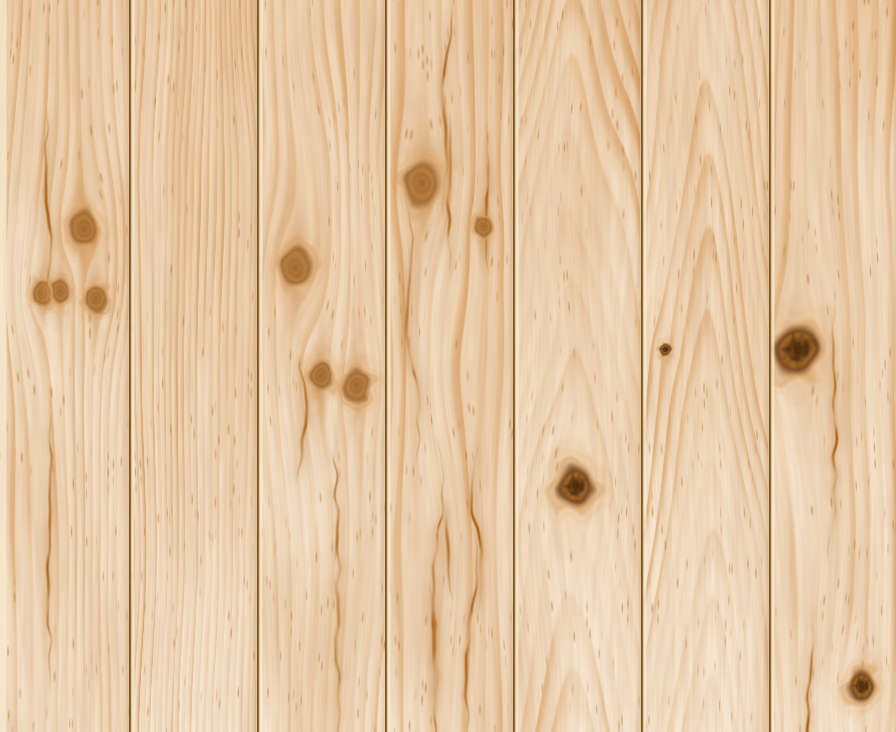
Reproduce this texture procedurally as a Shadertoy shader.

```glsl
// Seven upright pine boards with seams, growth rings, resin marks and knots.
// Each board is a ring field bent around its knots, either straight or arched,
// then coloured from pale to amber and overlaid with fibres, streaks and seams.

#define PLANKS 7.0
#define SEAM_WIDTH 0.020
#define BEVEL_WIDTH 0.030
#define RING_CONTRAST 0.60
#define STAIN_CONTRAST 0.80
#define FIBRE_CONTRAST 0.05
#define FLECK_DENSITY 0.06
#define ARCH_RISE 1.7

const vec3 PALE  = vec3(0.950, 0.878, 0.785);
const vec3 WARM  = vec3(0.900, 0.760, 0.605);
const vec3 AMBER = vec3(0.850, 0.640, 0.410);
const vec3 RESIN = vec3(0.720, 0.465, 0.200);
const vec3 BARK  = vec3(0.320, 0.180, 0.060);
const vec3 CREAM = vec3(0.970, 0.925, 0.820);
const vec3 GAP   = vec3(0.500, 0.340, 0.130);

// Per board: main knot x, height, radius, number of knots
const vec4 KNOTS[7] = vec4[7](
    vec4(0.66, 3.93, 0.12, 4.0), vec4(0.50, 3.00, 0.10, 0.0),
    vec4(0.31, 3.63, 0.13, 3.0), vec4(0.30, 4.29, 0.15, 2.0),
    vec4(0.50, 1.92, 0.14, 1.0), vec4(0.20, 2.99, 0.045, 1.0),
    vec4(0.23, 2.99, 0.18, 2.0));

// Per board: ring count, arched figure, number of streaks, knot spread
const vec4 GRAIN[7] = vec4[7](
    vec4(14.0, 0.0, 2.0, 0.5), vec4(19.0, 0.0, 0.0, 0.0),
    vec4(10.0, 0.0, 2.0, 0.8), vec4(9.0, 0.0, 9.0, 0.4),
    vec4(7.0, 1.0, 0.0, 0.0), vec4(9.0, 1.0, 0.0, 0.0),
    vec4(8.0, 0.0, 2.0, 2.8));

float hash(vec2 p) {
    uvec2 q = uvec2(ivec2(floor(p))) * uvec2(1597u, 3812u) + 7919u;
    uint n = (q.x ^ (q.y * 2741u)) * 1103515u;
    n = (n ^ (n >> 15)) * 73244475u;
    n ^= n >> 16;
    return float(n & 65535u) / 65535.0;
}

float noise(vec2 p) {
    vec2 i = floor(p), f = fract(p);
    f = f * f * (3.0 - 2.0 * f);
    return mix(mix(hash(i), hash(i + vec2(1, 0)), f.x),
               mix(hash(i + vec2(0, 1)), hash(i + vec2(1, 1)), f.x), f.y);
}

// Knot k of a board as centre and radius; later knots sit below the main one
vec3 knotAt(float id, float k) {
    vec4 knot = KNOTS[int(id)];
    if (k < 0.5) return knot.xyz;
    float h = hash(vec2(id, k) + 40.0);
    float x = 0.15 + 0.7 * fract(knot.x + 0.6 * k);
    return vec3(x, knot.y - GRAIN[int(id)].w * (0.85 + 0.3 * h), knot.z * (0.5 + 0.35 * h));
}

// Sideways push that makes the grain flow around all knots of a board
float knotWarp(vec2 p, float id) {
    float shift = 0.0;
    for (float k = 0.0; k < KNOTS[int(id)].w; k++) {
        vec3 knot = knotAt(id, k);
        vec2 d = p - knot.xy;
        float reach = knot.z * knot.z * 2.0;
        shift -= d.x * reach / (d.x * d.x + d.y * d.y * 0.2 + reach);
    }
    return shift;
}

vec3 paintKnot(vec3 col, vec2 p, vec3 knot, float dark) {
    vec2 d = (p - knot.xy) / knot.z;
    float wobble = noise(d * 1.3 + knot.xy * 9.0 + 50.0);
    float s = length(d * vec2(1.0, 0.82)) * (0.8 + 0.4 * wobble);
    // Resin tail and stained ring around the knot
    float tail = exp(-pow(d.x * 2.2 + wobble - 0.5, 2.0) - abs(d.y) * 0.45);
    col = mix(col, RESIN, tail * (1.0 - dark) * 0.8);
    float halo = exp(-pow(max(s - 0.8, 0.0) * 1.5, 2.0));
    col = mix(col, AMBER, halo * (0.65 + 0.25 * sin(s * 11.0 + wobble * 4.0)));
    // Wood of the knot: dark heart, faint rings, darker rim
    float rough = noise(d * 5.0 + 80.0);
    float heart = dark * (1.0 - smoothstep(0.1, 0.8, s + 0.4 * rough - 0.2));
    float rim = smoothstep(0.6, 0.85, s) * (0.2 + 0.25 * dark);
    float depth = 0.8 * heart + rim + 0.15 * dark + 0.15 * rough + 0.06 * sin(s * 20.0);
    vec3 wood = mix(RESIN, BARK, clamp(depth, 0.0, 1.0));
    return mix(col, wood, (1.0 - smoothstep(0.7, 1.1, s)) * mix(0.7, 1.0, dark));
}

void mainImage(out vec4 fragColor, in vec2 fragCoord) {
    float px = PLANKS / iResolution.x;
    vec2 uv = fragCoord * px;
    float id = clamp(floor(uv.x - 0.004), 0.0, PLANKS - 1.0);
    vec2 p = vec2(uv.x - id, uv.y);
    vec2 seed = vec2(id * 37.0 + 11.0, 23.0);
    vec4 grain = GRAIN[int(id)];

    // Growth rings, straight or as stacked arches
    float across = p.x + knotWarp(p, id) + 0.16 * (noise(p * vec2(2.0, 0.7) + seed) - 0.5);
    float arch = sqrt(pow(across - 0.5, 2.0) + 0.008) * grain.x * 1.3 + p.y * ARCH_RISE;
    float phase = mix(across * grain.x, arch, grain.y) + 0.3 * noise(p * vec2(4.0, 1.0) + seed);
    float f = fract(phase);
    float ring = smoothstep(0.1, 0.85, f) * (1.0 - smoothstep(0.85, 1.0, f));
    ring *= 0.35 + 0.65 * hash(vec2(floor(phase) + 60.0, id + 5.0));
    ring *= 0.5 + 0.7 * noise(p * vec2(3.0, 0.8) + seed + 30.0);
    ring *= 1.0 - smoothstep(0.4, 0.9, fwidth(phase));

    // Base tone: warmer towards the top, with broad stains and fine fibres
    float stain = 0.6 * noise(vec2(across * 5.0, p.y * 0.5) + seed + 70.0)
                + 0.4 * noise(p * vec2(2.0, 1.1) + seed + 15.0);
    float tone = STAIN_CONTRAST * stain + RING_CONTRAST * ring + 0.075 * p.y - 0.22;
    vec3 col = mix(PALE, WARM, clamp(tone, 0.0, 1.0));
    col = mix(col, AMBER, clamp(0.65 * ring * ring + 0.6 * (tone - 0.85), 0.0, 0.8));
    float fibre = noise(vec2(across * 75.0, p.y * 4.0) + seed)
                + noise(vec2(across * 30.0, p.y * 1.5) + seed) - 1.0;
    col *= 1.0 + FIBRE_CONTRAST * fibre * vec3(0.6, 1.0, 1.4);

    // Short, thin resin flecks in staggered columns
    vec2 cell = vec2(across * 45.0, p.y * 8.0) + seed + 90.0;
    cell.y += 7.0 * hash(vec2(cell.x, 3.0));
    vec2 c = abs(fract(cell) - 0.5);
    float pick = hash(cell);
    float fleck = step(1.0 - FLECK_DENSITY, pick) * (0.3 + 0.7 * hash(cell + 31.0));
    fleck *= (1.0 - smoothstep(0.0, 0.5, c.x)) * (1.0 - smoothstep(0.05, 0.48, c.y));
    col = mix(col, RESIN, 0.55 * fleck);

    // Long tapering resin streaks
    for (float i = 0.0; i < grain.z; i++) {
        vec2 key = vec2(i + 3.0, id + 130.0);
        float t = (p.y - 5.7 * hash(key)) / (0.4 + 1.1 * hash(key + 20.0));
        float bend = 0.10 * (noise(vec2(p.y * 1.6, i + id * 9.0 + 4.0)) - 0.5)
                   + 0.03 * (noise(vec2(p.y * 7.0, i + 60.0)) - 0.5);
        float d = abs(p.x - 0.12 - 0.76 * hash(key + 50.0) - bend);
        float taper = max(1.0 - t * t, 0.0);
        float line = 1.0 - smoothstep(0.0, 0.014 * taper + px, d);
        float rough = smoothstep(0.1, 0.8, noise(vec2(p.x * 30.0, p.y * 4.0) + seed));
        col = mix(col, RESIN, taper * (0.9 * rough * line + 0.35 * exp(-d * 22.0)));
    }

    // Knots: darker hearts on the right-hand boards
    float dark = mix(0.25, 1.0, step(3.5, id));
    for (float k = 0.0; k < KNOTS[int(id)].w; k++)
        col = paintKnot(col, p, knotAt(id, k), dark);

    // Seams: shaded right edge, pale bevel and dark gap on the left
    col *= 1.0 - vec3(0.06, 0.10, 0.16) * smoothstep(0.95, 1.01, p.x);
    float bevel = 1.0 - smoothstep(-px, px, p.x - SEAM_WIDTH - BEVEL_WIDTH);
    col = mix(col, CREAM, 0.7 * bevel);
    float gap = 1.0 - smoothstep(0.2, 1.0, abs(p.x - 0.012) / SEAM_WIDTH);
    col = mix(col, GAP, gap * step(0.5, id));

    fragColor = vec4(clamp(col, 0.0, 1.0), 1.0);
}
```
